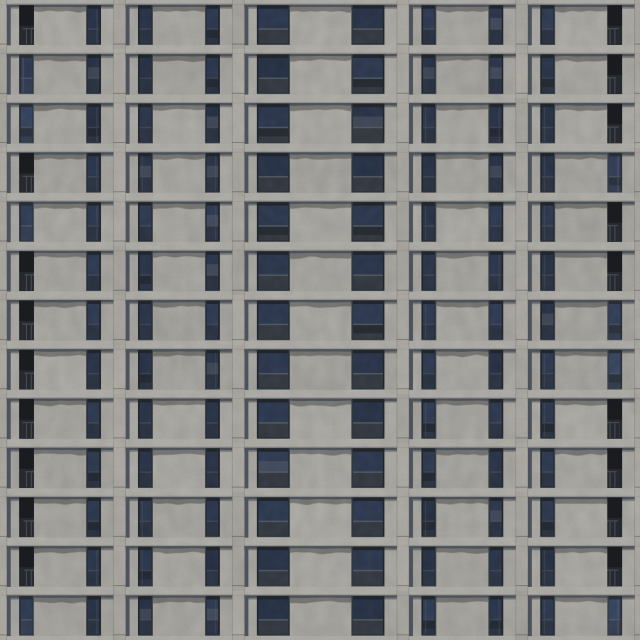
This pattern is drawn by a WebGL 1 fragment shader. Its source:

```glsl
precision highp float;
uniform vec2 u_resolution;
// Layout, in fractions of the canvas
const float FLOORS = 13.0;
const float SHIFT = 0.001;
const float NARROW = 0.1857;
const float WIDE = 1.0 - 4.0 * NARROW;
const float HALF_PIER = 0.0095;
const float SILL = 0.079;           // share of a floor below the recess
const float RECESS = 0.0638;        // height between two beams
const float MARGIN = 0.0194;        // bay edge to window
const float WINDOW_HEIGHT = 0.0622;
const float NARROW_WINDOW = 0.0232;
const float WIDE_WINDOW = 0.0516;
const float RAIL = 0.0250;
const float SIDE_SHADOW = 0.0062;
const float LINTEL_SHADOW = 0.0038;
const float SOFTNESS = 0.0010;      // least half width of an edge
// One bit per floor: corner openings that are glazed
const float LEFT_GLAZED = 3329.0;
const float RIGHT_GLAZED = 609.0;
const vec3 WALL = vec3(0.642, 0.637, 0.618);
const vec3 BEAM = vec3(0.668, 0.662, 0.642);
const vec3 PIER = vec3(0.650, 0.642, 0.616);
const vec3 SHADOW = vec3(0.30, 0.325, 0.36);
const vec3 GLASS = vec3(0.175, 0.218, 0.30);
const vec3 LOWER_GLASS = vec3(0.21, 0.23, 0.26);
const vec3 FRAME = vec3(0.13, 0.15, 0.175);
const vec3 SASH = vec3(0.35, 0.375, 0.41);
const vec3 OPENING = vec3(0.10, 0.11, 0.12);

float aa;

float hash(vec2 p) {
  return fract(sin(dot(p, vec2(127.1, 311.7))) * 43758.5);
}
float slope(vec2 cell, vec2 offset) {
  float angle = 6.2832 * hash(cell);
  return dot(vec2(cos(angle), sin(angle)), offset);
}
float gradientNoise(vec2 p) {
  vec2 i = floor(p), f = fract(p), e = vec2(1.0, 0.0);
  vec2 w = f * f * f * (f * (f * 6.0 - 15.0) + 10.0);
  return mix(mix(slope(i, f), slope(i + e, f - e), w.x),
             mix(slope(i + e.yx, f - e.yx), slope(i + 1.0, f - 1.0), w.x), w.y);
}
float above(float x, float edge) { return smoothstep(edge - aa, edge + aa, x); }
float band(float x, float lo, float hi) { return above(x, lo) - above(x, hi); }

vec3 glazing(vec2 q, float width, float seed) {
  float wide = step(0.03, width);
  vec3 lower = mix(GLASS * 0.9, LOWER_GLASS, mix(0.3, 1.0, wide));
  vec3 c = mix(lower, GLASS * (0.9 + 0.2 * fract(seed * 7.3)), above(q.y, RAIL));
  c *= 1.0 + 0.10 * gradientNoise(q * 70.0 + seed * 91.0);
  // Half drawn blinds and dark lower panes
  c = mix(c, SASH, 0.45 * step(0.85, seed) * band(q.y, RAIL, RAIL + 0.017));
  c = mix(c, FRAME, 0.7 * step(seed, 0.25) * band(q.y, 0.011, RAIL));
  float railing = mix(0.4, 0.8, wide) * band(q.y, RAIL - 0.0013, RAIL + 0.0010);
  float mullion = (1.0 - wide) * band(q.x, 0.0055, 0.0075) * step(0.6, fract(seed * 13.7));
  c = mix(c, SASH, max(0.3 * mullion, railing));
  float pane = band(q.x, 0.0026, width - 0.0026) * band(q.y, 0.0022, WINDOW_HEIGHT - 0.0055);
  c = mix(FRAME, c, pane);
  // Pale trim at the jamb and the sill
  return mix(c, SASH, 0.5 * max(band(q.x, width - 0.0018, width), band(q.y, -0.001, 0.0016)));
}

vec3 balcony(vec2 q, float seed) {
  vec3 c = mix(OPENING * 1.5, OPENING, above(q.y, 0.03));
  float bars = band(mod(q.x, 0.0075), 0.003, 0.0048) * band(q.y, 0.001, 0.026);
  float handrail = band(q.y, 0.0245, 0.0265);
  return mix(c, SASH, 0.6 * above(q.x, 0.004 + 0.006 * seed) * max(bars, handrail));
}

void main() {
  vec2 uv = gl_FragCoord.xy / u_resolution - vec2(SHIFT, 0.0);
  aa = max(0.55 / min(u_resolution.x, u_resolution.y), SOFTNESS);
  // Floor and bay cells, wrapping inside the beams and piers
  float row = floor(uv.y * FLOORS);
  float h = (fract(uv.y * FLOORS) - SILL) / FLOORS;
  bool central = abs(uv.x - 0.5) < 0.5 * WIDE;
  float start = uv.x < 0.5 ? 0.0 : 2.0 * NARROW + WIDE;
  float bay = floor((uv.x - start) / NARROW) + (uv.x < 0.5 ? 0.0 : 3.0);
  float x = mod(uv.x - start, NARROW);
  if (central) { bay = 2.0; x = uv.x - 2.0 * NARROW; }
  x -= HALF_PIER;
  float bayWidth = (central ? WIDE : NARROW) - 2.0 * HALF_PIER;
  float side = step(0.5 * bayWidth, x);
  float inset = min(x, bayWidth - x);
  float windowWidth = central ? WIDE_WINDOW : NARROW_WINDOW;
  float seed = hash(vec2(bay * 2.0 + side, row) + 3.7);
  // Weathered wall: faint grain, soft blotches and stains
  float grain = 0.018 * gradientNoise(uv * 230.0) + 0.035 * gradientNoise(uv * 47.0);
  float stain = 0.045 * gradientNoise(vec2(uv.x * 55.0, uv.y * 24.0 + row * 5.0));
  vec3 color = WALL * (1.0 + grain + stain + 0.04 * (hash(vec2(bay, row)) - 0.5));
  // Shadows cast by the beam and the pier
  float drop = RECESS - h;
  float panel = above(inset, MARGIN + windowWidth);
  float wave = gradientNoise(vec2(uv.x * 45.0, row * 3.3 + 0.4));
  float reach = mix(0.0065, 0.0108 + 0.004 * wave, panel);
  color *= 1.0 - 0.29 * (1.0 - smoothstep(reach - 0.0015, reach + 0.0015, drop));
  color = mix(SHADOW, color, above(drop, LINTEL_SHADOW + 0.001 * wave));
  color = mix(color, SHADOW, band(x, 0.0, SIDE_SHADOW));
  // Windows and open corner balconies
  vec2 q = vec2(inset - MARGIN, h - 0.0006);
  float corner = bay < 0.5 ? 1.0 - side : (bay > 3.5 ? side : 0.0);
  float mask = bay < 0.5 ? LEFT_GLAZED : RIGHT_GLAZED;
  float glazed = mod(floor(mask / exp2(row) + 0.0005), 2.0);
  vec3 glass = glazing(q, windowWidth, seed) * (1.0 + 0.2 * corner);
  vec3 fill = mix(glass, balcony(q, seed), corner * (1.0 - glazed));
  color = mix(color, fill, band(q.x, 0.0, windowWidth) * band(q.y, 0.0, WINDOW_HEIGHT));
  // Beams, then piers with joints at every floor
  vec3 beam = BEAM * (1.0 + grain + 0.4 * stain - 0.12 * band(h, RECESS, RECESS + 0.0018));
  color = mix(beam, color, band(h, 0.0, RECESS));
  float tone = 0.05 * (hash(vec2(bay + side, row + 20.0)) - 0.5);
  float joint = band(h, 0.0012, 0.0028) + 0.3 * band(h, RECESS - 0.0006, RECESS + 0.0006);
  vec3 pier = PIER * (1.0 + grain + 0.5 * stain + tone) * (1.0 - 0.25 * joint);
  color = mix(pier, color, above(inset, 0.0));
  color *= 1.0 - 0.12 * band(inset, -0.0009, 0.0006);
  gl_FragColor = vec4(color, 1.0);
}
```
